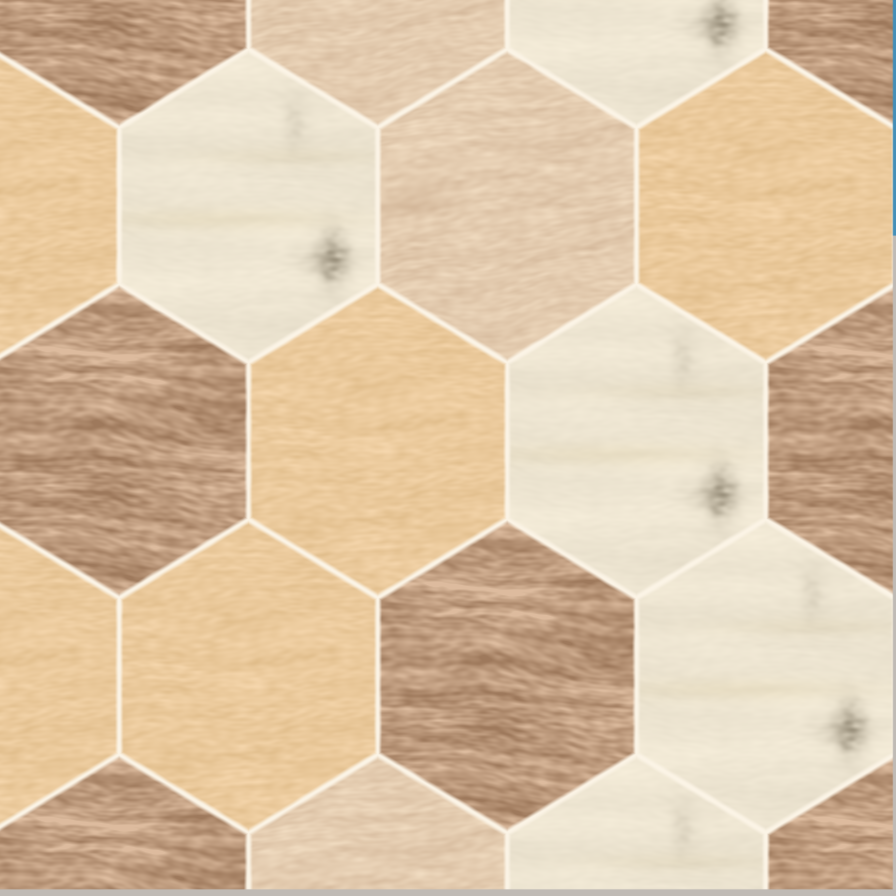
A WebGL 1 fragment shader for this pattern:

```glsl
precision highp float;

uniform vec2 u_resolution;

const float TILE_WIDTH = 0.2887;
const float ROW_PITCH = 0.2624;
const float STRETCH = 1.049;
const vec2 FIRST_CENTRE = vec2(0.133, -0.017);

const vec3 GROUT = vec3(0.985, 0.955, 0.90);
const vec3 BORDER_GREY = vec3(0.75, 0.73, 0.71);
const vec3 BORDER_BLUE = vec3(0.27, 0.56, 0.72);

vec2 gradientAt(vec2 cell) {
  vec2 h = vec2(dot(cell, vec2(127.1, 311.7)), dot(cell, vec2(269.5, 183.3)));
  return 2.0 * fract(sin(h) * 43758.5) - 1.0;
}

float gradientNoise(vec2 p) {
  vec2 i = floor(p);
  vec2 f = p - i;
  vec2 w = f * f * f * (f * (f * 6.0 - 15.0) + 10.0);
  float a = dot(gradientAt(i), f);
  float b = dot(gradientAt(i + vec2(1.0, 0.0)), f - vec2(1.0, 0.0));
  float c = dot(gradientAt(i + vec2(0.0, 1.0)), f - vec2(0.0, 1.0));
  float d = dot(gradientAt(i + 1.0), f - 1.0);
  return mix(mix(a, b, w.x), mix(c, d, w.x), w.y);
}

// Layered streaks along x, bent by a slow warp; weights are broad, medium, fine
float grain(vec2 p, float tilt, float bend, vec3 weights, float seed) {
  p.y += tilt * p.x + bend * gradientNoise(p * vec2(7.0, 10.0) + seed);
  float broad = gradientNoise(p * vec2(5.0, 42.0) + seed);
  float medium = gradientNoise(p * vec2(13.0, 95.0) + seed * 2.0);
  float fine = gradientNoise(p * vec2(60.0, 190.0) + seed * 3.0);
  return dot(weights, vec3(broad, medium, fine));
}

float blob(vec2 p, vec2 centre, vec2 radius) {
  vec2 q = (p - centre) / radius;
  return exp(-dot(q, q));
}

vec3 brownWood(vec2 p) {
  float g = grain(p, 0.08, 0.018, vec3(0.8, 0.9, 0.8), 3.7);
  return mix(vec3(0.62, 0.475, 0.36), vec3(0.865, 0.735, 0.62), clamp(0.5 + 0.75 * g, 0.0, 1.0));
}

vec3 honeyWood(vec2 p) {
  float g = grain(p, -0.06, 0.012, vec3(0.5, 0.7, 1.0), 11.3);
  return vec3(0.92, 0.79, 0.61) + g * vec3(0.05, 0.06, 0.08);
}

vec3 pinkWood(vec2 p) {
  float g = grain(p, -0.12, 0.025, vec3(0.7, 0.9, 0.9), 23.9);
  return vec3(0.89, 0.795, 0.685) + g * vec3(0.06, 0.075, 0.08);
}

// Pale boards with soft horizontal bands, a dark knot and a faint one
vec3 creamWood(vec2 p) {
  float g = grain(p, 0.03, 0.02, vec3(0.8, 0.7, 0.8), 31.1);
  float band = gradientNoise(p * vec2(3.5, 20.0) + 5.3);
  float shade = 0.8 * blob(p, vec2(-0.03, -0.015), vec2(0.14, 0.012))
    + 0.5 * blob(p, vec2(0.05, 0.055), vec2(0.11, 0.010));
  vec3 color = vec3(0.935, 0.902, 0.825) + 0.025 * g + 0.06 * band;
  color -= shade * vec3(0.05, 0.06, 0.09);
  float streak = 0.8 + 0.9 * gradientNoise(p * vec2(75.0, 130.0));
  float knot = 0.55 * blob(p, vec2(0.094, -0.058), vec2(0.015, 0.030))
    + 0.25 * blob(p, vec2(0.088, -0.062), vec2(0.030, 0.016))
    + 0.18 * blob(p, vec2(0.052, 0.092), vec2(0.012, 0.026));
  return mix(color, vec3(0.47, 0.43, 0.35), clamp(knot * streak, 0.0, 0.85));
}

// Wood kinds: 0 brown, 1 honey, 2 cream, 3 pink
float woodKind(float column, float row) {
  float r = mod(row, 4.0);
  vec4 kinds = vec4(0.0, 3.0, 2.0, 0.0);
  if (r > 2.5) kinds = vec4(1.0, 2.0, 3.0, 1.0);
  else if (r > 1.5) kinds = vec4(0.0, 1.0, 2.0, 0.0);
  else if (r > 0.5) kinds = vec4(1.0, 1.0, 0.0, 2.0);
  vec4 slot = vec4(0.0, 1.0, 2.0, 3.0);
  return dot(kinds, 1.0 - step(0.5, abs(slot - mod(column, 4.0))));
}

vec3 woodColor(float kind, vec2 p) {
  if (kind < 0.5) return brownWood(p);
  if (kind < 1.5) return honeyWood(p);
  if (kind < 2.5) return creamWood(p);
  return pinkWood(p);
}

// Distance inward from the edge of a pointy-top hexagon
float hexInset(vec2 p) {
  vec2 q = abs(vec2(p.x, p.y / STRETCH));
  return 0.5 * TILE_WIDTH - max(q.x, dot(q, vec2(0.5, 0.8660)));
}

void main() {
  vec2 uv = gl_FragCoord.xy / u_resolution;
  float pixel = 1.0 / min(u_resolution.x, u_resolution.y);

  // Nearest tile among the even and odd rows
  vec2 spacing = vec2(TILE_WIDTH, 2.0 * ROW_PITCH);
  vec2 even = uv - FIRST_CENTRE;
  vec2 odd = even - spacing * vec2(-0.5, 0.5);
  vec2 evenId = floor(even / spacing + 0.5);
  vec2 oddId = floor(odd / spacing + 0.5);
  even -= evenId * spacing;
  odd -= oddId * spacing;
  bool isEven = hexInset(even) > hexInset(odd);
  vec2 local = isEven ? even : odd;
  vec2 id = isEven ? evenId : oddId;
  float row = 2.0 * id.y + (isEven ? 0.0 : 1.0);

  // Wood set in soft, slightly uneven grout
  vec3 wood = woodColor(woodKind(id.x, row), local);
  float groutHalf = 0.0028 + 0.0009 * gradientNoise(uv * 45.0);
  float soft = max(pixel, 0.0027);
  float inside = smoothstep(groutHalf - soft, groutHalf + soft, hexInset(local));
  vec3 color = mix(GROUT, wood, inside);

  // Thin border along the right and bottom
  vec3 side = mix(BORDER_GREY, BORDER_BLUE, smoothstep(-pixel, pixel, uv.y - 0.737));
  color = mix(color, side, smoothstep(-pixel, pixel, uv.x - 0.9965));
  color = mix(color, BORDER_GREY, smoothstep(-pixel, pixel, 0.0075 - uv.y));

  gl_FragColor = vec4(color, 1.0);
}
```
